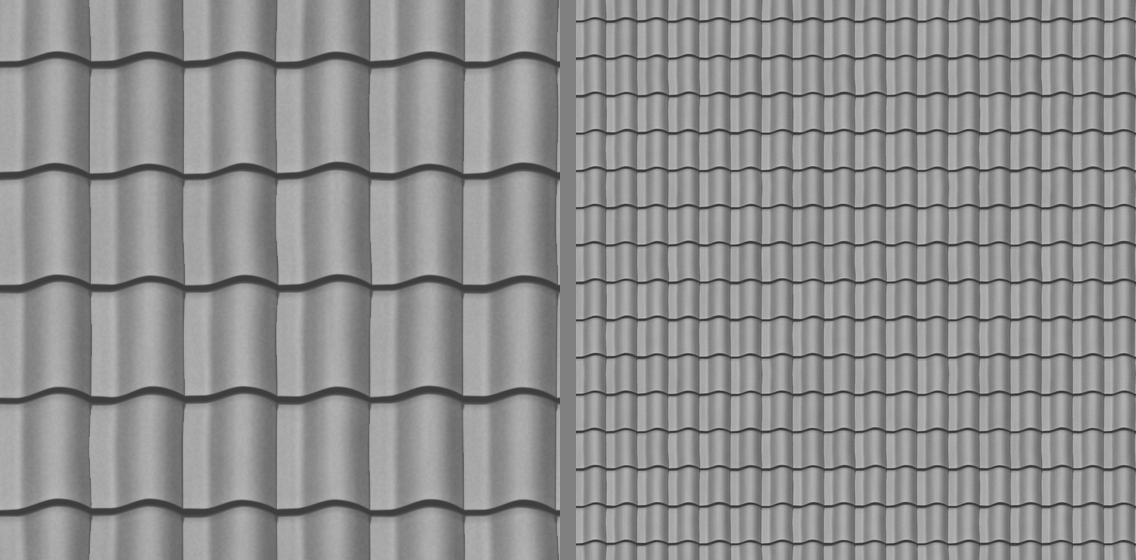
Left: one tile. Right: repeated 3 by 3.
This texture is drawn by a Shadertoy shader. Its source:

```glsl
// Grey interlocking roof tiles: a flat pan beside a rounded roll, in a wrapping grid.
// A profile across each tile gives the shading; the wavy lower edge of each
// course casts a dark line. Wrapping value noise adds wobble, mottling and grain.

#define TILES vec2(6.0, 5.0)       // repeats across and down
#define GRID_SHIFT vec2(0.03, -0.425)
#define ROLL_LIFT 0.088            // height of the wave, in courses
#define LINE_HALF 0.034            // half thickness of the course line
#define SEAM_HALF 0.008            // half thickness of the side joint
#define WOBBLE vec2(0.03, 0.028)   // unevenness of joints and courses
#define TONE_VARIATION 0.022       // brightness spread between tiles
#define GRAIN 0.028

float hash(vec2 p) {
    vec3 q = fract(p.xyx * 0.1031);
    q += dot(q, q.yzx + 33.33);
    return fract((q.x + q.y) * q.z);
}

// Value noise with a whole number of cells over the canvas, centred on zero
float wrapNoise(vec2 uv, vec2 cells) {
    vec2 p = uv * cells, i = floor(p), f = fract(p);
    f = f * f * (3.0 - 2.0 * f);
    vec2 a = mod(i, cells), b = mod(i + 1.0, cells);
    return mix(mix(hash(a), hash(vec2(b.x, a.y)), f.x),
               mix(hash(vec2(a.x, b.y)), hash(b), f.x), f.y) - 0.5;
}

// Height of the course edge: level pan, gentle rise, rounded fall
float edgeLift(float u) {
    float fall = clamp((u - 0.64) / 0.36, 0.0, 1.0);
    return ROLL_LIFT * smoothstep(0.2, 0.64, u) * (1.0 - fall * fall);
}

// Brightness across one tile: pan, ridge, valley, highlight, shaded side
float tileShade(float u) {
    float shade = 0.655 + 0.025 * smoothstep(0.16, 0.23, u);
    shade = mix(shade, 0.52, smoothstep(0.23, 0.33, u));
    shade = mix(shade, 0.67, smoothstep(0.36, 0.62, u));
    return mix(shade, 0.445, smoothstep(0.64, 0.92, u));
}

void mainImage(out vec4 fragColor, in vec2 fragCoord) {
    vec2 uv = fragCoord / iResolution.xy;
    vec2 soft = 1.2 * TILES / iResolution.xy;

    // Uneven grid coordinates
    vec2 p = uv * TILES + GRID_SHIFT;
    p.x += WOBBLE.x * wrapNoise(uv, vec2(6.0, 10.0));
    p.y += WOBBLE.y * wrapNoise(uv + 0.37, vec2(12.0, 5.0));
    float u = fract(p.x);
    p.y -= edgeLift(u);
    vec2 tile = mod(floor(p), TILES);
    vec2 d = p - round(p);   // signed distance to joint and course edge

    // Tile body, with a paler lip above the edge and a soft shadow below it
    float shade = tileShade(u);
    shade += TONE_VARIATION * (hash(tile + 7.0) - 0.5);
    shade += 0.02 * smoothstep(0.16, 0.04, d.y) * step(0.0, d.y);
    shade *= 1.0 - 0.12 * smoothstep(-0.11, -0.03, d.y) * step(d.y, 0.0);

    // Mottling, lengthwise streaks and fine grain
    shade += 0.018 * wrapNoise(uv, vec2(22.0, 18.0));
    shade += 0.018 * wrapNoise(uv, vec2(130.0, 9.0));
    shade += GRAIN * wrapNoise(uv, vec2(256.0));
    float speck = smoothstep(0.485, 0.5, wrapNoise(uv + 0.19, vec2(110.0)));
    shade -= 0.06 * speck;

    // Side joint, widening into a notch under the course edge
    float notch = smoothstep(-0.11, -0.03, d.y) * step(d.y, 0.0);
    float seamWidth = SEAM_HALF + 0.012 * notch;
    float seam = 1.0 - smoothstep(-soft.x, soft.x, abs(d.x + 0.006) - seamWidth);
    float seamDepth = 0.6 + 0.7 * wrapNoise(uv + 0.61, vec2(12.0, 15.0));
    shade = mix(shade, 0.33, seam * clamp(seamDepth + notch, 0.0, 1.0));

    // Dark gap under each course, a little lighter towards its lower side
    float halfWidth = LINE_HALF * (1.0 + 0.4 * wrapNoise(uv + 0.83, vec2(18.0, 10.0)));
    float gap = 1.0 - smoothstep(-soft.y, soft.y, abs(d.y) - halfWidth);
    float gapShade = mix(0.33, 0.245, smoothstep(-halfWidth, -0.2 * halfWidth, d.y));
    shade = mix(shade, gapShade, gap);

    fragColor = vec4(vec3(shade), 1.0);
}
```
